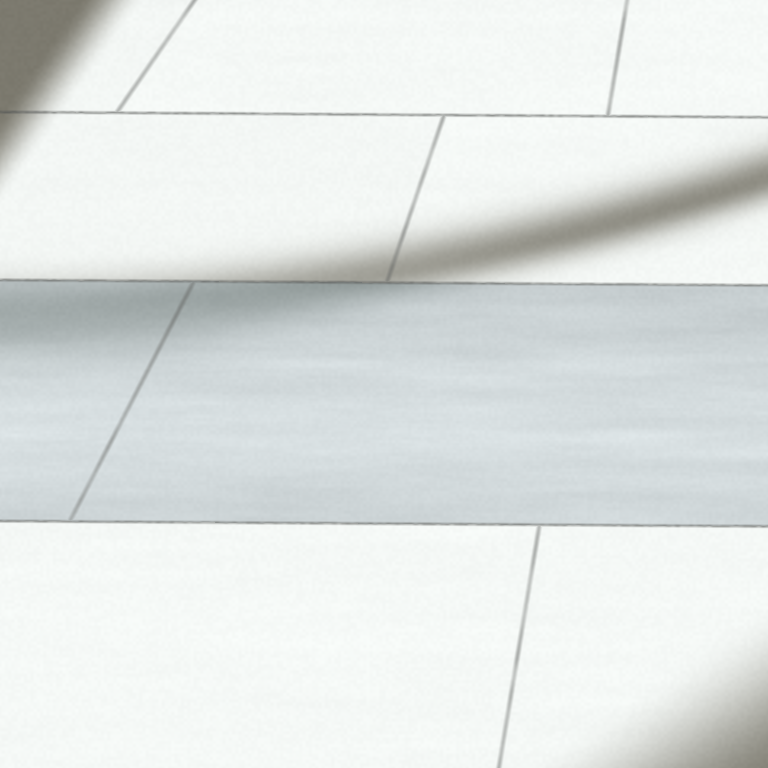
This texture is drawn by a WebGL 1 fragment shader. Its source:

```glsl
precision highp float;
// Staggered pale floor tiles in perspective, with one blue-grey course and soft shadows.
uniform vec2 u_resolution;

const vec2 VANISHING = vec2(0.996, -1.0794); // x, and depth measured down from the top
const float ROW_STEP = 0.12365;
const float FIRST_ROW = 0.8162;
const float TILE_WIDTH = 0.522;
const float FIRST_JOINT = -0.341;
const vec3 WHITE_TILE = vec3(0.957, 0.971, 0.962);
const vec3 BLUE_TILE = vec3(0.842, 0.872, 0.880);
const vec3 GROUT = vec3(0.50, 0.51, 0.50);
const vec3 WARM_SHADE = vec3(0.47, 0.46, 0.415);
const vec3 COOL_SHADE = vec3(0.46, 0.50, 0.49);

float hash(vec2 p) {
  vec3 q = fract(vec3(p.xyx) * 0.1031);
  q += dot(q, q.yzx + 33.33);
  return fract((q.x + q.y) * q.z);
}

float noise(vec2 p) {
  vec2 cell = floor(p);
  vec2 f = fract(p);
  f = f * f * (3.0 - 2.0 * f);
  float low = mix(hash(cell), hash(cell + vec2(1.0, 0.0)), f.x);
  float high = mix(hash(cell + vec2(0.0, 1.0)), hash(cell + vec2(1.0)), f.x);
  return mix(low, high, f.y);
}

float fbm(vec2 p) {
  float sum = 0.0;
  float gain = 0.5;
  for (int i = 0; i < 4; i++) {
    sum += gain * noise(p);
    p = p * 2.03 + 17.3;
    gain *= 0.5;
  }
  return sum;
}

// Coverage of a soft line, given the distance to its middle.
float softLine(float dist, float halfWidth, float blur) {
  return 1.0 - smoothstep(halfWidth - blur, halfWidth + blur, abs(dist));
}

// Distance to the nearest whole number.
float nearestWhole(float x) {
  return abs(fract(x + 0.5) - 0.5);
}

// Slanting shadow that flattens towards the left.
float bandShadow(vec2 p) {
  float middle = 0.406 - 0.026 * p.x - 0.148 * p.x * p.x;
  float offset = p.y - middle;
  float spread = offset < 0.0 ? 0.027 : mix(0.042, 0.021, smoothstep(0.0, 0.6, p.x));
  float core = exp(-offset * offset / (2.0 * spread * spread));
  return core * mix(0.52, 0.82, smoothstep(0.0, 0.95, p.x));
}

// Shadow past a straight edge with the given normal.
float edgeShadow(vec2 p, vec2 normal, float start, float end) {
  return smoothstep(start, end, dot(p, normal));
}

void main() {
  vec2 uv = gl_FragCoord.xy / u_resolution;
  float pixel = 1.0 / min(u_resolution.x, u_resolution.y);
  vec2 p = vec2(uv.x, 1.0 - uv.y);

  // Floor plane: course number and position along it
  float tilted = p.y - 0.007 * p.x;
  float depth = tilted - VANISHING.y;
  float course = (FIRST_ROW - 1.0 / depth) / ROW_STEP;
  float row = floor(course);
  float along = (p.x - VANISHING.x) / depth;
  float tile = (along - FIRST_JOINT) / TILE_WIDTH + row / 3.0;
  float isBlue = 1.0 - step(0.5, abs(mod(row, 3.0) - 1.0));

  // Tile faces with streaks and cloudy wear
  float variation = hash(vec2(floor(tile), row) + 40.0) - 0.5;
  float streaks = fbm(vec2(p.x * 5.0, tilted * 55.0) + row * 9.0) - 0.47;
  float clouds = fbm(vec2(p.x * 3.0, tilted * 12.0) + 5.0) - 0.47;
  vec3 color = mix(WHITE_TILE, BLUE_TILE, isBlue);
  color += variation * 0.008;
  color += streaks * mix(0.018, 0.075, isBlue) + clouds * mix(0.012, 0.05, isBlue);
  float inside = fract(course);
  float dimming = 0.055 * (1.0 - smoothstep(0.1, 0.5, inside)) + 0.035 * smoothstep(0.65, 1.0, inside);
  color -= isBlue * dimming;

  // Shadows
  float band = bandShadow(p);
  float wedge = 1.0 - edgeShadow(p, vec2(0.82, 0.574), 0.085, 0.155);
  float corner = edgeShadow(p, vec2(0.55, 0.83), 1.20, 1.40);
  color = mix(color, mix(WARM_SHADE, COOL_SHADE, isBlue), band);
  color = mix(color, WARM_SHADE, max(wedge * 0.97, corner * 0.92));

  // Grout: broken fine lines between courses, softer joints between tiles
  float rowDist = nearestWhole(course) * ROW_STEP * depth * depth;
  float jointDist = nearestWhole(tile) * TILE_WIDTH * depth / sqrt(1.0 + along * along);
  float rough = noise(vec2(p.x * 170.0, row));
  float rowLine = softLine(rowDist, 0.0017, 0.0012 + pixel * 0.5) * (0.55 + 0.3 * rough);
  float jointWear = 0.42 + 0.22 * noise(vec2(tile * 3.0, tilted * 40.0));
  float jointLine = softLine(jointDist, 0.0026, 0.0020 + pixel * 0.5) * jointWear;
  color = mix(color, GROUT * (1.0 - 0.3 * max(band, wedge)), max(rowLine, jointLine));

  // Fine grain
  color += (noise(p * 240.0) - 0.5) * 0.018;
  gl_FragColor = vec4(clamp(color, 0.0, 1.0), 1.0);
}
```
